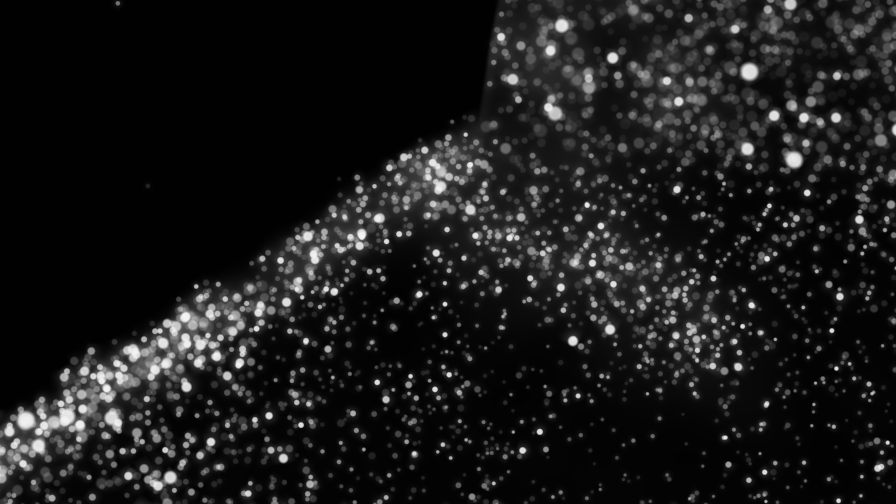
Reproduce this background procedurally as a Shadertoy shader.

```glsl
// A drift of silver dust on black: a bright slope climbs from the lower left,
// bends down to the right, and soft bokeh hangs above it. Rotated jittered grids
// scatter the discs; one field sets their density, size and brightness.

const int   LAYERS       = 18;
const float CELL_MIN     = 0.036;
const float CELL_MAX     = 0.066;
const float RADIUS_SHARP = 0.0043;  // grains in the plane of focus
const float RADIUS_SOFT  = 0.0125;  // grains out of focus
const float RADIUS_LIMIT = 0.0175;
const float HALO_GAIN    = 0.20;
const float HAZE_GAIN    = 0.19;
const float CLUMP_SCALE  = 7.0;
const vec3  BACKDROP     = vec3(0.004);
const vec3  SILVER       = vec3(0.96);

struct Dust { float density; float radius; float gain; float haze; };

vec4 hash4(vec3 p) {
    vec4 v = fract(p.xyzx * vec4(0.1031, 0.1030, 0.0973, 0.1099));
    v += dot(v, v.wzxy + 33.33);
    return fract((v.xxyz + v.yzzw) * v.zywx);
}

float cornerSlope(vec2 cell, vec2 offset) {
    float angle = 6.2832 * hash4(vec3(cell, 71.0)).x;
    return dot(vec2(cos(angle), sin(angle)), offset);
}

float gradientNoise(vec2 p) {
    vec2 i = floor(p), f = fract(p);
    vec2 u = f * f * f * (f * (f * 6.0 - 15.0) + 10.0);
    vec2 e = vec2(0.0, 1.0);
    float low  = mix(cornerSlope(i, f), cornerSlope(i + e.yx, f - e.yx), u.x);
    float high = mix(cornerSlope(i + e.xy, f - e.xy), cornerSlope(i + e.yy, f - e.yy), u.x);
    return mix(low, high, u.y);
}

float bell(float x, float width) {
    return exp(-x * x / (width * width));
}

float blob(vec2 p, vec2 centre, vec2 size) {
    vec2 d = (p - centre) / size;
    return exp(-dot(d, d));
}

// Properties of the dust at a place, in units of canvas height
Dust dustAt(vec2 p) {
    float clump = gradientNoise(p * CLUMP_SCALE);
    float edge = 0.18 + 0.64 * p.x + 5.0 * max(p.x - 0.95, 0.0);
    float depth = edge - p.y + 0.03 * clump;
    float inside = smoothstep(-0.02, 0.04, depth);

    // Bright slope, its bend to the right, and the cloud above
    float slope = bell(depth - 0.075, 0.08) * (1.0 - smoothstep(0.88, 1.02, p.x));
    float bend = bell(p.y - 0.64 + 0.47 * (p.x - 0.8), 0.13)
               * smoothstep(0.78, 0.92, p.x) * (1.0 - smoothstep(1.3, 1.6, p.x));
    float upper = smoothstep(0.9, 1.05, p.x) * smoothstep(0.58, 0.76, p.y);
    float right = blob(p, vec2(1.75, 0.58), vec2(0.28, 0.20));
    float lowerLeft = blob(p, vec2(0.25, 0.12), vec2(0.45, 0.28));

    // Dark hollows beneath the slope
    float hollow = 0.6 * blob(p, vec2(0.84, 0.53), vec2(0.12, 0.05))
                 + 0.75 * blob(p, vec2(1.04, 0.37), vec2(0.12, 0.07))
                 + 0.65 * blob(p, vec2(1.32, 0.12), vec2(0.25, 0.12));

    float density = 0.19 + 0.42 * slope + 0.30 * bend + 0.13 * upper
                  + 0.08 * right + 0.08 * lowerLeft;
    density *= inside * (1.0 - min(hollow, 0.85)) * (1.0 + 0.8 * clump);

    float blur = clamp(0.15 + 0.7 * upper + 0.35 * slope + 0.30 * bend
                     + 0.45 * lowerLeft + 0.25 * right, 0.0, 1.0);
    float gain = mix(0.78, 0.34, upper) + 0.20 * slope;
    float cloud = blob(p, vec2(1.13, 0.88), vec2(0.25, 0.24));
    float haze = inside * (0.06 + 0.85 * slope + 0.6 * bend + 0.55 * cloud + 0.16 * upper)
               * (0.8 + 0.8 * clump);
    return Dust(density, mix(RADIUS_SHARP, RADIUS_SOFT, blur), gain, max(haze, 0.0));
}

// One jittered grid; every disc and its halo stay inside their own cell
float grainLayer(vec2 p, float layer, float pixel) {
    float cell = mix(CELL_MIN, CELL_MAX, fract(layer * 0.618));
    float angle = 0.4 + layer * 1.7;
    mat2 turn = mat2(cos(angle), sin(angle), -sin(angle), cos(angle));
    vec2 shift = vec2(0.37, 0.71) * layer;
    vec2 grid = turn * p / cell + shift;
    vec2 id = floor(grid);
    vec4 rnd = hash4(vec3(id + 100.0, layer * 13.0 + 5.0));

    Dust dust = dustAt(transpose(turn) * (id + 0.5 - shift) * cell);
    float highlight = smoothstep(0.94, 0.985, rnd.w);
    float radius = dust.radius * mix(0.55, 1.25, rnd.x * rnd.y) * (1.0 + 0.35 * highlight);
    radius = min(radius, RADIUS_LIMIT);
    float soft = max(pixel, radius * 0.35);

    vec2 local = fract(grid);
    vec2 room = vec2(max(0.0, 1.0 - 2.0 * (radius + soft) / cell));
    vec2 centre = 0.5 + (rnd.xy - 0.5) * room;
    float d = length(local - centre) * cell;
    float disc = 1.0 - smoothstep(radius - soft, radius + soft, d);
    vec2 border = min(local, 1.0 - local);
    float halo = HALO_GAIN * bell(d, 1.9 * radius)
               * smoothstep(0.0, 0.2, min(border.x, border.y));
    float bright = mix(dust.gain * mix(0.16, 1.0, rnd.w * rnd.w), 0.9, highlight);
    return max(disc, halo) * bright * step(rnd.z, dust.density);
}

void mainImage(out vec4 fragColor, in vec2 fragCoord) {
    vec2 p = fragCoord / iResolution.y;
    float pixel = 1.0 / iResolution.y;

    // Screen blending keeps overlapping discs from clipping
    float light = HAZE_GAIN * dustAt(p).haze;
    for (int i = 0; i < LAYERS; i++) {
        light += (1.0 - light) * grainLayer(p, float(i), pixel);
    }
    fragColor = vec4(mix(BACKDROP, SILVER, light), 1.0);
}
```
